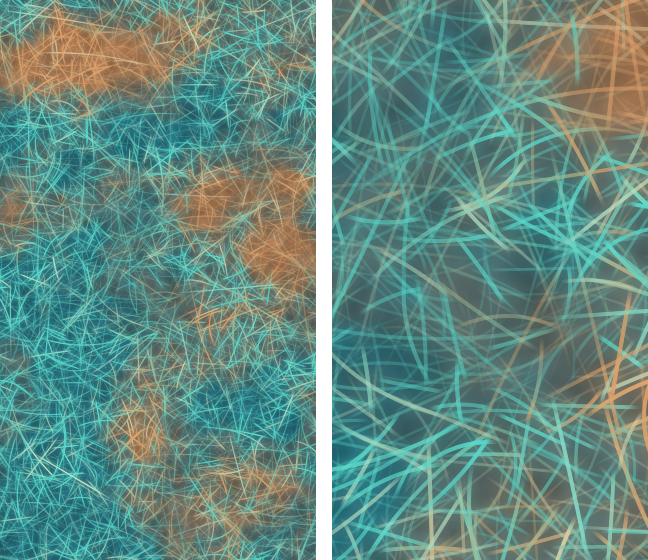
Left: the whole. Right: its middle third, enlarged.
A Shadertoy shader for this background:

```glsl
const int STRAND_LAYERS = 18;
const vec3 COOL_BASE = vec3(0.11, 0.35, 0.41);
const vec3 GREY_BASE = vec3(0.30, 0.36, 0.36);
const vec3 WARM_BASE = vec3(0.58, 0.41, 0.28);
const vec3 CYAN = vec3(0.25, 0.84, 0.80);
const vec3 ORANGE = vec3(0.88, 0.59, 0.36);
const vec3 CREAM = vec3(0.86, 0.88, 0.74);

float hash(vec2 p) {
    return fract(sin(dot(p, vec2(127.1, 311.7))) * 43758.5453);
}

vec2 rotate(vec2 p, float angle) {
    float c = cos(angle), s = sin(angle);
    return vec2(c * p.x + s * p.y, c * p.y - s * p.x);
}

float noise(vec2 p) {
    vec2 i = floor(p), f = fract(p);
    f = f * f * (3.0 - 2.0 * f);
    return mix(mix(hash(i), hash(i + vec2(1, 0)), f.x),
               mix(hash(i + vec2(0, 1)), hash(i + vec2(1, 1)), f.x), f.y);
}

float fbm(vec2 p) {
    float sum = 0.0, amplitude = 0.5;
    for (int i = 0; i < 4; i++) {
        sum += amplitude * noise(p);
        p = rotate(p, 0.6) * 2.03 + 7.3;
        amplitude *= 0.5;
    }
    return sum / 0.9375;
}

float blob(vec2 p, vec2 centre, vec2 radius) {
    vec2 q = (p - centre) / radius;
    return exp(-dot(q, q));
}

// Broad warm clouds broken up by noise: 0 is cool, 1 is warm
float warmthField(vec2 p) {
    float clouds = blob(p, vec2(0.06, 0.91), vec2(0.16, 0.10))
                 + 0.5 * blob(p, vec2(0.30, 0.90), vec2(0.10, 0.07))
                 + blob(p, vec2(0.51, 0.63), vec2(0.12, 0.13))
                 + 0.7 * blob(p, vec2(0.10, 0.64), vec2(0.12, 0.08))
                 + blob(p, vec2(0.36, 0.13), vec2(0.17, 0.11));
    return clamp(0.12 + 0.62 * clouds + 1.5 * (fbm(p * 8.0 + 3.0) - 0.45), 0.0, 1.0);
}

// x: distance to a bent fibre, y: fade towards its ends
vec2 fibre(vec2 p, float halfLength, float bend) {
    float slope = 2.0 * bend * p.x;
    float d = abs(p.y - bend * p.x * p.x) / sqrt(1.0 + slope * slope);
    return vec2(d, 1.0 - smoothstep(0.6 * halfLength, halfLength, abs(p.x)));
}

vec3 strandColour(float warmth, float tintSeed, float paleSeed) {
    float warm = smoothstep(0.3, 0.75, warmth + 0.6 * (tintSeed - 0.5));
    float pale = 0.15 + 0.6 * smoothstep(0.75, 0.9, paleSeed);
    return mix(mix(CYAN, ORANGE, warm), CREAM, pale);
}

// Lays one jittered grid of fibres over a colour
vec3 strandLayer(vec3 colour, vec2 p, float layer, float cellSize,
                 float warmth, float density, float pixel) {
    vec2 q = rotate(p, layer * 1.7) / cellSize + layer * 17.3;
    vec2 cell = floor(q);
    for (int y = -1; y <= 1; y++)
    for (int x = -1; x <= 1; x++) {
        vec2 id = cell + vec2(x, y);
        vec2 jitter = vec2(hash(id), hash(id + 19.7));
        float shape = hash(id + 41.3);
        float strength = hash(id + 67.9);
        vec2 local = rotate(q - id - mix(vec2(0.25), vec2(0.75), jitter),
                            6.2832 * hash(id + 83.1));
        float bend = 0.7 * (shape - 0.5) * abs(shape - 0.5) * 2.0;
        vec2 f = fibre(local, mix(0.6, 1.1, jitter.x), bend);

        float d = f.x * cellSize;
        float halfWidth = mix(0.0006, 0.0013, strength);
        float line = clamp((halfWidth - d) / pixel + 0.5, 0.0, 1.0);
        float halo = 0.10 * exp(-d * d / 0.00004);
        float opacity = mix(0.2, 0.95, strength * strength) * density;
        vec3 tint = strandColour(warmth, jitter.y, fract(shape * 37.0));
        colour = mix(colour, tint, f.y * opacity * max(line, halo));
    }
    return colour;
}

void mainImage(out vec4 fragColor, in vec2 fragCoord) {
    float pixel = 1.0 / iResolution.y;
    vec2 p = fragCoord * pixel;

    // Clouded ground with fine mottling
    float warmth = warmthField(p);
    float density = mix(0.55, 1.15, smoothstep(0.25, 0.7, fbm(p * 13.0 + 31.0)));
    vec3 colour = mix(COOL_BASE, GREY_BASE, smoothstep(0.05, 0.4, warmth));
    colour = mix(colour, WARM_BASE, smoothstep(0.4, 0.95, warmth));
    colour *= 0.78 + 0.44 * fbm(p * 45.0);

    // Tangled fibres, from short wisps to long threads
    for (int i = 0; i < STRAND_LAYERS; i++) {
        float layer = float(i);
        float spread = fract(layer * 0.618);
        float cellSize = mix(0.032, 0.16, spread * spread);
        colour = strandLayer(colour, p, layer, cellSize, warmth, density, pixel);
    }

    fragColor = vec4(clamp(colour, 0.0, 1.0), 1.0);
}
```
